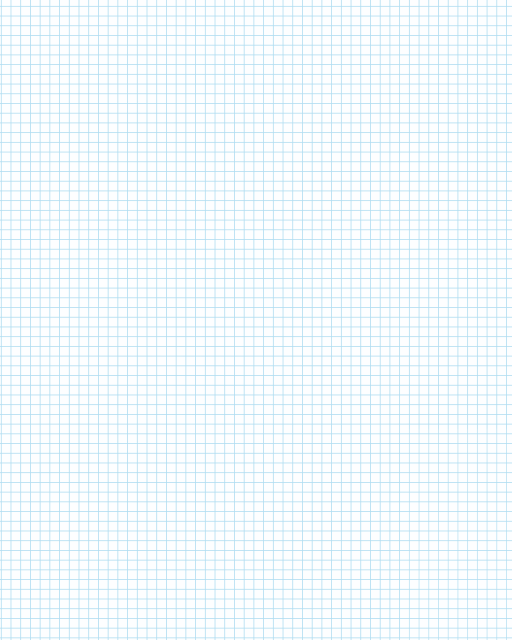
Reproduce this pattern procedurally as a WebGL 1 fragment shader.

```glsl
precision highp float;

uniform vec2 u_resolution;

vec2 hashGradient(vec2 cell) {
    vec2 h = vec2(dot(cell, vec2(12.7, 31.1)), dot(cell, vec2(26.9, 18.3)));
    return fract(sin(h) * 4375.85) * 2.0 - 1.0;
}

float gradientNoise(vec2 p) {
    vec2 i = floor(p);
    vec2 f = p - i;
    vec2 s = f * f * (3.0 - 2.0 * f);
    float a = dot(hashGradient(i), f);
    float b = dot(hashGradient(i + vec2(1.0, 0.0)), f - vec2(1.0, 0.0));
    float c = dot(hashGradient(i + vec2(0.0, 1.0)), f - vec2(0.0, 1.0));
    float d = dot(hashGradient(i + 1.0), f - 1.0);
    return mix(mix(a, b, s.x), mix(c, d, s.x), s.y);
}

// Share of a pixel covered by the nearest ruled line, on each axis
vec2 lineCoverage(vec2 grid, float width, float pixel) {
    vec2 dist = abs(fract(grid + 0.5) - 0.5);
    vec2 inner = max(dist - 0.5 * pixel, vec2(-0.5 * width));
    vec2 outer = min(dist + 0.5 * pixel, vec2(0.5 * width));
    return clamp((outer - inner) / pixel, 0.0, 1.0);
}

void main() {
    // Square cells, counted from the top left corner
    float cellsDown = 65.87;
    float pixel = cellsDown / u_resolution.y;
    vec2 fromTop = vec2(gl_FragCoord.x, u_resolution.y - gl_FragCoord.y);
    vec2 grid = fromTop * pixel - vec2(0.13, 0.65);

    vec2 ink = lineCoverage(grid, 0.082, pixel);

    // Faint unevenness in the print
    ink *= 1.0 + 0.08 * gradientNoise(grid * 0.45);

    // Slightly paler upright rules in the lower right corner
    vec2 corner = smoothstep(vec2(41.6, 43.4), vec2(41.9, 43.7), grid);
    ink.x *= 1.0 - 0.15 * corner.x * corner.y;

    float coverage = 1.0 - (1.0 - ink.x) * (1.0 - ink.y);
    vec3 paper = vec3(0.993, 0.998, 0.999);
    vec3 paleBlue = vec3(0.69, 0.865, 0.945);
    gl_FragColor = vec4(mix(paper, paleBlue, clamp(coverage, 0.0, 1.0)), 1.0);
}
```
